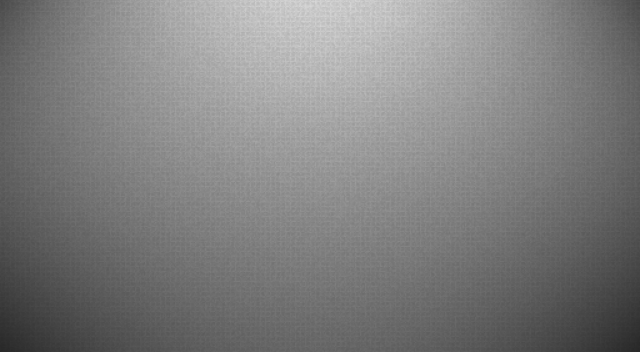
Write a Shadertoy shader that draws this background.

```glsl
// Grey woven cloth lit from above: a vertical ramp with a soft glow at the
// top centre, darkened towards the sides and corners, then overlaid with a
// fine grid of light threads, faint fibre streaks and grain.

const float BOTTOM_GREY = 0.395;
const float TOP_GREY = 0.75;
const float GLOW_STRENGTH = 0.05;
const vec2 GLOW_FALLOFF = vec2(5.0, 7.0);
const float SIDE_SHADE = 0.36;
const float CORNER_SHADE = 0.25;

const float FIBRES_ACROSS = 512.0;   // finest detail per canvas width
const float FIBRES_PER_THREAD = 4.0; // spacing of the thread grid
const float THREAD_CONTRAST = 0.045;
const float STREAK_CONTRAST = 0.02;
const float GRAIN_CONTRAST = 0.08;

const float TAU = 6.28318;

float hash(vec2 cell) {
    vec3 q = fract(vec3(cell.xyx) * 0.1031);
    q += dot(q, q.yzx + 33.33);
    return fract((q.x + q.y) * q.z);
}

// Smoothly interpolated lattice noise, 0 to 1
float valueNoise(vec2 p) {
    vec2 cell = floor(p);
    vec2 f = fract(p);
    f = f * f * (3.0 - 2.0 * f);
    float low = mix(hash(cell), hash(cell + vec2(1.0, 0.0)), f.x);
    float high = mix(hash(cell + vec2(0.0, 1.0)), hash(cell + 1.0), f.x);
    return mix(low, high, f.y);
}

// Broad light: ramp, top glow, then side and corner shading
float lighting(vec2 uv) {
    vec2 c = uv * 2.0 - 1.0;
    vec2 fromTop = vec2(c.x, 1.0 - uv.y);
    float glow = GLOW_STRENGTH * exp(-dot(GLOW_FALLOFF, fromTop * fromTop));
    vec2 c2 = c * c;
    float shade = 1.0 - SIDE_SHADE * c2.x - CORNER_SHADE * c2.x * c2.y;
    return (mix(BOTTOM_GREY, TOP_GREY, uv.y) + glow) * shade;
}

// Zero-centred brightness variation of the cloth
float weave(vec2 p) {
    // Thin light threads in both directions
    vec2 wave = 0.5 + 0.5 * cos(TAU * p / FIBRES_PER_THREAD);
    vec2 thread = wave * wave;
    float grid = max(thread.x, thread.y) - 0.56;

    // Fibres stretched along each thread direction
    float along = valueNoise(p * vec2(0.2, 1.0) + 17.0);
    float up = valueNoise(p * vec2(1.0, 0.2) + 71.0);
    float streak = along + up - 1.0;

    float grain = valueNoise(p) - 0.5;
    return THREAD_CONTRAST * grid + STREAK_CONTRAST * streak
         + GRAIN_CONTRAST * grain;
}

void mainImage(out vec4 fragColor, in vec2 fragCoord) {
    vec2 uv = fragCoord / iResolution.xy;
    vec2 fibre = fragCoord / iResolution.x * FIBRES_ACROSS - 0.5;

    // Cloth contrast follows the light so dark corners stay quiet
    float grey = lighting(uv) * (1.0 + weave(fibre));
    fragColor = vec4(vec3(clamp(grey, 0.0, 1.0)), 1.0);
}
```
